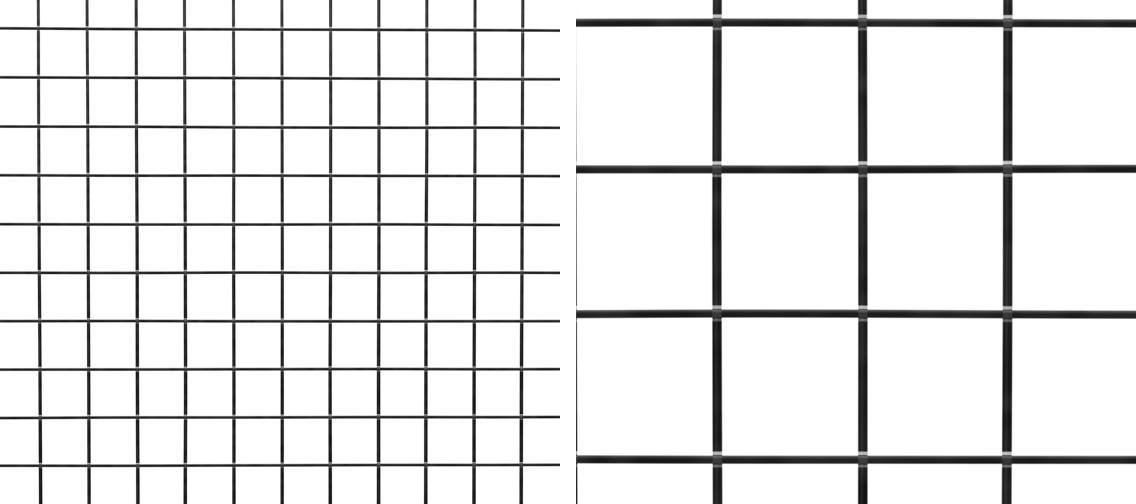
Left, the full canvas; right, a detail of the centre.
This pattern is drawn by a Shadertoy shader. Its source:

```glsl
const float PI = 3.14159;
const int COLUMNS = 11;
const int ROWS = 10;
const float COLUMN_HALF_WIDTH = 0.0034;
const float ROW_HALF_WIDTH = 0.0026;

float hash(float n) {
    return fract(sin(n * 127.1) * 43758.5);
}

// Smooth one-dimensional noise
float noise(float x, float seed) {
    float cell = floor(x);
    float t = fract(x);
    return mix(hash(cell + seed), hash(cell + 1.0 + seed), t * t * (3.0 - 2.0 * t));
}

// Antialiased coverage of a band around distance zero
float band(float dist, float halfWidth, float soft) {
    return 1.0 - smoothstep(halfWidth - soft, halfWidth + soft, abs(dist));
}

// Slight irregular bend along one wire
float bend(float along, float seed) {
    return 0.0012 * (noise(along * 4.0, seed) - 0.5) + 0.0008 * (hash(seed) - 0.5);
}

// Upright wires fan out gently towards the top
float columnCenter(float index, float y) {
    float bow = 0.0024 * sin(PI * index / float(COLUMNS - 1));
    float tilt = 0.0008 * (index - 5.5);
    return 0.0783 + 0.0958 * index + bow + tilt * (y - 0.5) + bend(y, 31.0 * index + 7.0);
}

// Crosswise wires change slope from bottom to top
float rowCenter(float index, float x, float midX) {
    float sag = 0.0022 * sin(PI * index / float(ROWS - 1));
    float slope = 0.002 - 0.00065 * index;
    return 0.0766 + 0.0961 * index - sag + slope * (x - midX) + bend(x, 47.0 * index + 411.0);
}

// Signed distance to the nearest upright wire, with its index
vec2 nearestColumn(vec2 p) {
    vec2 nearest = vec2(10.0, 0.0);
    for (int i = 0; i < COLUMNS; i++) {
        float d = p.x - columnCenter(float(i), p.y);
        if (abs(d) < abs(nearest.x)) nearest = vec2(d, float(i));
    }
    return nearest;
}

// Signed distance to the nearest crosswise wire, with its index
vec2 nearestRow(vec2 p, float midX) {
    vec2 nearest = vec2(10.0, 0.0);
    for (int j = 0; j < ROWS; j++) {
        float d = p.y - rowCenter(float(j), p.x, midX);
        if (abs(d) < abs(nearest.x)) nearest = vec2(d, float(j));
    }
    return nearest;
}

// Dark metal with a faint sheen and mottled wear
float columnShade(float dist, float y, float index) {
    float sheen = 0.06 * band(dist + 0.0006, 0.0008, 0.0008);
    float wear = 0.06 * (noise(y * 90.0, 19.0 * index) - 0.5);
    return mix(0.09, 0.19, y * y) + sheen + wear;
}

// Light catches the upper edge of each crosswise wire
float rowShade(float dist, float x, float index) {
    float highlight = 0.2 * smoothstep(0.0, ROW_HALF_WIDTH, dist);
    float wear = 0.06 * (noise(x * 70.0, 23.0 * index + 90.0) - 0.5);
    return 0.12 + highlight + wear;
}

void mainImage(out vec4 fragColor, in vec2 fragCoord) {
    vec2 p = fragCoord / iResolution.y;
    float midX = 0.5 * iResolution.x / iResolution.y;
    float soft = 0.0002 + 0.75 / iResolution.y;

    vec2 column = nearestColumn(p);
    vec2 row = nearestRow(p, midX);
    float columnWidth = COLUMN_HALF_WIDTH - 0.0005 * p.y + 0.0003 * (hash(column.y + 5.0) - 0.5);
    float columnInk = band(column.x, columnWidth, soft);
    float rowInk = band(row.x, ROW_HALF_WIDTH, soft);

    // Pale glints where the wires cross
    float upperGlint = band(row.x - 0.0042, 0.0012, soft);
    float lowerGlint = band(row.x + 0.0042, 0.0009, soft);
    float glint = max(0.75 * upperGlint, 0.35 * lowerGlint);
    glint *= 0.8 + 0.2 * hash(column.y + 13.0 * row.y);

    // Crosswise wires lie over the upright ones
    float shade = mix(1.0, columnShade(column.x, p.y, column.y), columnInk * (1.0 - glint));
    float topShade = rowShade(row.x, p.x, row.y) + 0.1 * columnInk;
    shade = mix(shade, topShade, rowInk);

    fragColor = vec4(vec3(shade), 1.0);
}
```
